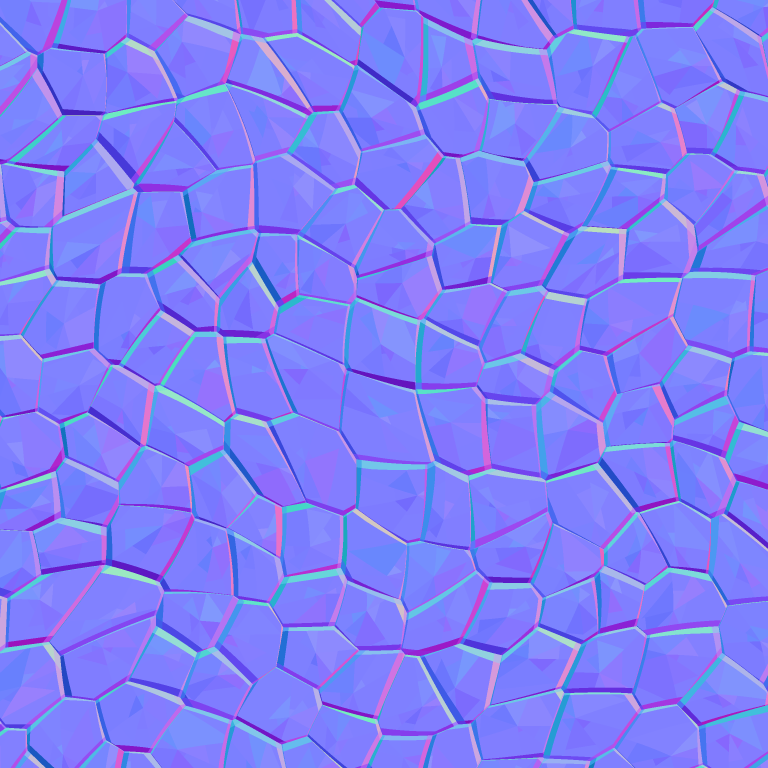
Reproduce this texture map procedurally as a Shadertoy shader.

```glsl
#define CELLS 12.4     // stones across the canvas
#define JITTER 0.78    // irregularity of the stones
#define WARP 0.3       // waviness of the rows
#define LEAN 0.13      // overall turn of the rows
#define BEVEL 0.108    // widest regular chamfer
#define TAPER 0.16     // wedge shape of the chamfers
#define TWIST 0.7      // random turn of chamfer normals
#define FACET 0.2      // tilt of the facets on top
#define SECTORS 7.0    // facets around each apex
#define SAMPLES 3      // antialiasing grid
#define TAU 6.28319

vec2 hash2(vec2 p) {
    vec2 k = vec2(dot(p, vec2(127.1, 311.7)), dot(p, vec2(269.5, 183.3)));
    return fract(sin(k) * 43758.5453);
}

mat2 rotation(float a) {
    float c = cos(a), s = sin(a);
    return mat2(c, s, -s, c);
}

vec2 seedPoint(vec2 cell) {
    return cell + 0.5 + JITTER * (hash2(cell) - 0.5);
}

// Shallow triangular facets fanning out from an off-centre apex
vec2 topTilt(vec2 q, vec2 cell) {
    vec2 r = hash2(cell + 41.7);
    q -= 0.35 * (r - 0.5);
    float turn = atan(q.y, q.x) / TAU + 0.5;
    turn += 0.07 * sin(TAU * (2.0 * turn + r.x)) + r.y;
    float sector = mod(floor(turn * SECTORS), SECTORS);
    vec2 h = hash2(cell * 2.3 + sector * 7.1 + 5.0);
    vec2 g = hash2(cell * 1.9 + sector * 3.7 + 13.0);
    float heading = TAU * (sector + 0.5) / SECTORS - TAU * (r.y + 0.5);
    vec2 outward = vec2(cos(heading), sin(heading));
    float reach = mix(0.12, 0.65, g.x);
    float inside = step(dot(q, outward), reach);
    float strength = FACET * h.x * mix(0.2, 1.0, inside);
    return strength * (rotation((h.y - 0.5) * 2.5) * outward);
}

// Horizontal part of the surface normal
vec2 surfaceTilt(vec2 uv) {
    vec2 p = rotation(LEAN) * uv * CELLS;
    p += WARP * sin(p.yx * vec2(0.9, 0.75) + vec2(1.0, 3.0));

    // Nearest seed
    vec2 base = floor(p), home = base, center = p;
    float nearest = 1e3;
    for (int j = -1; j <= 1; j++)
    for (int i = -1; i <= 1; i++) {
        vec2 cell = base + vec2(i, j);
        vec2 s = seedPoint(cell);
        float d = dot(s - p, s - p);
        if (d < nearest) { nearest = d; home = cell; center = s; }
    }

    // The two chamfers reaching furthest over this point
    float first = 1e3, second = 1e3;
    vec2 firstTilt = vec2(0), secondTilt = vec2(0);
    for (int j = -2; j <= 2; j++)
    for (int i = -2; i <= 2; i++) {
        if (i == 0 && j == 0) continue;
        vec2 cell = home + vec2(i, j);
        vec2 other = seedPoint(cell);
        vec2 dir = normalize(other - center);
        vec2 toMid = 0.5 * (other + center) - p;
        float d = dot(toMid, dir);
        if (d > 0.3) continue;
        float along = clamp(dot(toMid, vec2(-dir.y, dir.x)), -0.5, 0.5);
        vec2 key = home * 1.7 + cell * 3.1;
        vec2 h = hash2(key), g = hash2(key + 19.3);
        float width = max(BEVEL * h.x + along * TAPER * (h.y - 0.5), 0.008);
        float margin = d - width;
        vec2 tilt = rotation(TWIST * (g.x - 0.5)) * dir * mix(0.42, 0.88, g.y);
        if (margin < first) {
            second = first; secondTilt = firstTilt;
            first = margin; firstTilt = tilt;
        } else if (margin < second) {
            second = margin; secondTilt = tilt;
        }
    }

    // Top, side chamfer, or corner where two chamfers overlap
    vec2 tilt = topTilt(p - center, home);
    if (first < 0.0) tilt = firstTilt;
    if (second < 0.0) tilt = 0.5 * (firstTilt + secondTilt);
    return rotation(-LEAN) * tilt;
}

void mainImage(out vec4 fragColor, in vec2 fragCoord) {
    vec3 sum = vec3(0);
    for (int j = 0; j < SAMPLES; j++)
    for (int i = 0; i < SAMPLES; i++) {
        vec2 offset = (vec2(i, j) + 0.5) / float(SAMPLES) - 0.5;
        vec2 tilt = surfaceTilt((fragCoord + offset) / iResolution.y);
        vec3 normal = vec3(tilt, sqrt(max(1.0 - dot(tilt, tilt), 0.0)));
        sum += 0.5 + 0.5 * normal;
    }
    fragColor = vec4(sum / float(SAMPLES * SAMPLES), 1.0);
}
```
